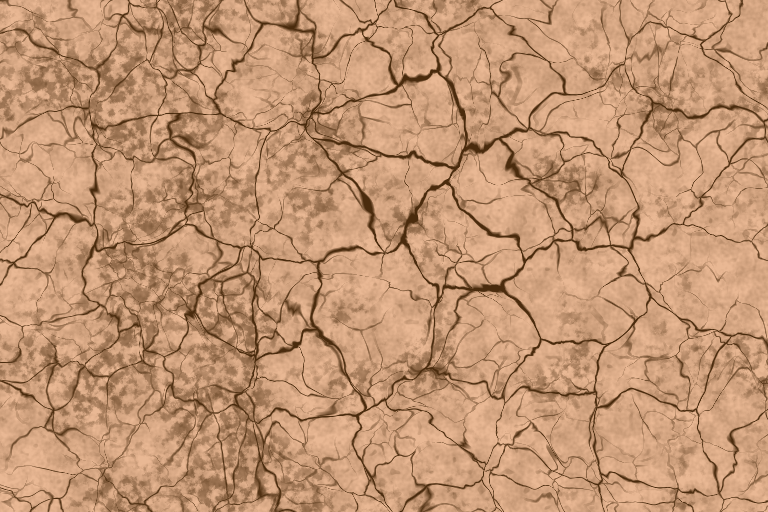
Write a Shadertoy shader that draws this texture.

```glsl
const vec3 CLAY_LIGHT = vec3(0.875, 0.685, 0.545);
const vec3 CRACK_BROWN = vec3(0.37, 0.24, 0.12);

vec2 hash2(vec2 p) {
    vec3 q = fract(p.xyx * vec3(0.1031, 0.1030, 0.0973));
    q += dot(q, q.yzx + 33.33);
    return fract((q.xx + q.yz) * q.zy);
}

// Gradient noise, roughly -0.7 to 0.7
float cornerSlope(vec2 cell, vec2 offset) {
    float angle = 6.2832 * hash2(cell).x;
    return dot(vec2(cos(angle), sin(angle)), offset);
}

float gradientNoise(vec2 p) {
    vec2 i = floor(p), f = fract(p);
    vec2 u = f * f * f * (f * (f * 6.0 - 15.0) + 10.0);
    vec2 e = vec2(0.0, 1.0);
    float low = mix(cornerSlope(i, f), cornerSlope(i + e.yx, f - e.yx), u.x);
    float high = mix(cornerSlope(i + e, f - e), cornerSlope(i + e.yy, f - e.yy), u.x);
    return mix(low, high, u.y);
}

float fbm(vec2 p) {
    float sum = 0.0, amplitude = 0.6;
    for (int i = 0; i < 5; i++) {
        sum += amplitude * gradientNoise(p);
        p = mat2(1.6, 1.2, -1.2, 1.6) * p + 7.3;
        amplitude *= 0.55;
    }
    return sum;
}

// Two octaves only, so that the warped cracks do not fold over
vec2 warp(vec2 p, float frequency, float amount) {
    vec2 q = p * frequency;
    vec2 coarse = vec2(gradientNoise(q + 11.7), gradientNoise(q + 47.1));
    vec2 fine = vec2(gradientNoise(q * 2.3 + 5.2), gradientNoise(q * 2.3 + 71.9));
    return p + amount * (coarse + 0.4 * fine);
}

// Distance to the nearest Voronoi border, in canvas units
float borderDistance(vec2 p, float scale, float seed) {
    p = p * scale + seed;
    vec2 i = floor(p), f = fract(p);
    vec2 nearCell = vec2(0.0), nearOffset = vec2(0.0);
    float best = 8.0;
    for (int y = -1; y <= 1; y++)
    for (int x = -1; x <= 1; x++) {
        vec2 cell = vec2(x, y);
        vec2 offset = cell + hash2(i + cell) - f;
        if (dot(offset, offset) < best) {
            best = dot(offset, offset);
            nearCell = cell;
            nearOffset = offset;
        }
    }
    float border = 8.0;
    for (int y = -2; y <= 2; y++)
    for (int x = -2; x <= 2; x++) {
        vec2 cell = nearCell + vec2(x, y);
        vec2 offset = cell + hash2(i + cell) - f;
        vec2 between = offset - nearOffset;
        if (dot(between, between) > 0.0001)
            border = min(border, dot(0.5 * (nearOffset + offset), normalize(between)));
    }
    return border / scale;
}

// Box-filtered coverage of a line with the given half width
float lineCoverage(float d, float halfWidth, float blur) {
    float a = clamp(d + 0.5 * blur, -halfWidth, halfWidth);
    float b = clamp(d - 0.5 * blur, -halfWidth, halfWidth);
    return (a - b) / blur;
}

// Brown stains broken into small crumbs
float stains(vec2 p, float bias) {
    float region = smoothstep(-0.2, 0.4, fbm(p * 5.5 + 5.0) + bias);
    float crumbs = smoothstep(-0.05, 0.3, fbm(p * 46.0 + 31.0) + 0.3 * region - 0.15);
    return region * crumbs;
}

float specks(vec2 p, float frequency) {
    return smoothstep(0.25, 0.45, gradientNoise(p * frequency + 3.0));
}

void mainImage(out vec4 fragColor, in vec2 fragCoord) {
    vec2 p = fragCoord / iResolution.y;
    vec2 uv = fragCoord / iResolution.xy;
    float blur = max(1.0 / iResolution.y, 0.003);
    vec2 bent = warp(warp(p, 5.0, 0.07), 20.0, 0.018);
    bent = warp(bent, 60.0, 0.004);

    // Clay surface
    float leftBias = 0.26 * exp(-pow((uv.x - 0.22) / 0.16, 2.0));
    float tone = 0.965 + 0.32 * fbm(p * 24.0) + 0.13 * gradientNoise(p * 130.0);
    tone += 0.12 * gradientNoise(p * 9.0 + 20.0);
    tone -= 0.50 * stains(p, leftBias);
    tone -= 0.24 * specks(p, 58.0) * smoothstep(-0.3, 0.3, fbm(p * 6.0 + 9.0));

    // Crack widths, widest near the middle
    vec2 fromMiddle = (uv - vec2(0.57, 0.52)) * 2.8;
    float middle = exp(-dot(fromMiddle, fromMiddle));
    float ragged = 1.0 + 0.5 * gradientNoise(p * 40.0);
    float mainWidth = (0.0013 + 0.0018 * middle + 0.0022 * clamp(fbm(p * 3.0 + 2.0), -0.3, 0.4)) * ragged;
    float branchWidth = 0.0015 * smoothstep(-0.3, 0.2, fbm(p * 5.0 + 14.0)) * ragged;
    float hairWidth = 0.0010 * smoothstep(-0.1, 0.3, fbm(p * 6.0 + 25.0) + 0.3 * leftBias) * ragged;

    // Three sizes of crack network
    float mainBorder = borderDistance(bent, 5.6, 3.0);
    float branchBorder = borderDistance(warp(bent, 9.0, 0.03), 8.5, 40.0);
    float hairBorder = borderDistance(warp(bent, 14.0, 0.02), 16.0, 80.0);
    float cracks = lineCoverage(mainBorder, max(mainWidth, 0.0008), blur);
    cracks = max(cracks, 0.95 * lineCoverage(branchBorder, branchWidth, blur));
    cracks = max(cracks, 0.85 * lineCoverage(hairBorder, hairWidth, blur));
    float rim = exp(-mainBorder / 0.004) * smoothstep(0.0005, 0.003, mainWidth);

    tone = clamp(tone - 0.22 * rim, 0.2, 1.08);
    tone = mix(tone, -0.16, cracks);
    fragColor = vec4(mix(CRACK_BROWN, CLAY_LIGHT, tone), 1.0);
}
```
